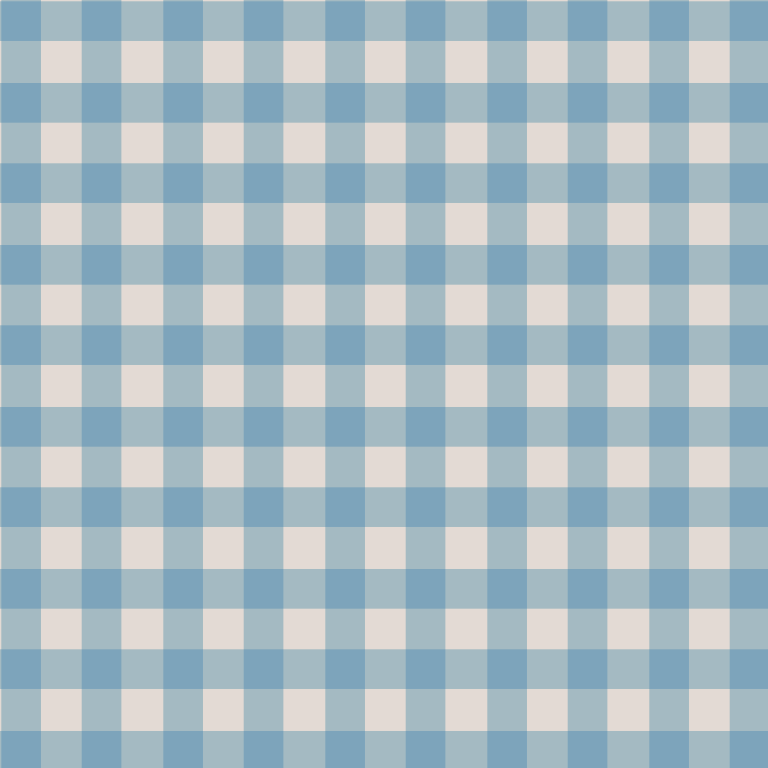
This pattern is drawn by a WebGL 2 fragment shader. Its source:

```glsl
#version 300 es
precision highp float;

uniform vec2 u_resolution;
out vec4 fragColor;

// Coverage of vertical (x) and horizontal (y) bands, one per unit
vec2 bandCoverage(vec2 p, float pixelSize) {
    vec2 index = floor(p);
    // Every second band sits slightly off the regular spacing
    vec2 drift = mod(index, 2.0) * vec2(-0.0074, 0.0086);
    vec2 fromCenter = abs(p - index - 0.261 - drift);
    return clamp((0.245 - fromCenter) / pixelSize + 0.5, 0.0, 1.0);
}

void main() {
    const vec3 cream = vec3(0.89, 0.855, 0.83);
    const vec3 paleBlue = vec3(0.645, 0.73, 0.76);
    const vec3 deepBlue = vec3(0.49, 0.645, 0.735);

    // Bands are counted from the upper left corner
    float bandsAcross = 768.0 / 81.0;
    vec2 fromTopLeft = vec2(gl_FragCoord.x, u_resolution.y - gl_FragCoord.y);
    float pixelSize = bandsAcross / u_resolution.y;
    vec2 band = bandCoverage(fromTopLeft * pixelSize, pixelSize);

    // Single bands are pale, crossings are deep
    vec3 betweenRows = mix(cream, paleBlue, band.x);
    vec3 alongRow = mix(paleBlue, deepBlue, band.x);
    fragColor = vec4(mix(betweenRows, alongRow, band.y), 1.0);
}
```
